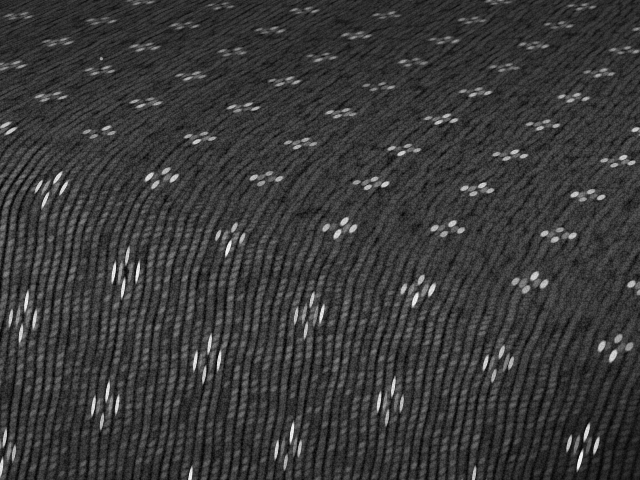
Reproduce this texture procedurally as a WebGL 2 fragment shader.

```glsl
#version 300 es
precision highp float;
uniform vec2 u_resolution;
out vec4 fragColor;

float hash(vec2 p) {
    vec3 q = fract(vec3(p.xyx) * 0.1031);
    q += dot(q, q.yzx + 33.33);
    return fract((q.x + q.y) * q.z);
}

// Cellular noise: distance to the nearest scattered point.
float cellular(vec2 p) {
    vec2 cell = floor(p);
    float nearest = 2.0;
    for (int y = -1; y <= 1; y++)
        for (int x = -1; x <= 1; x++) {
            vec2 c = cell + vec2(x, y);
            vec2 point = c + vec2(hash(c), hash(c + 71.7));
            nearest = min(nearest, length(point - p));
        }
    return nearest;
}

float smoothMin(float a, float b, float k) {
    float h = max(k - abs(a - b), 0.0) / k;
    return min(a, b) - h * h * k * 0.25;
}

// Cloth coordinates: x across the ribs, y along them, z how far over the fold.
vec3 drape(vec2 p) {
    float down = 1.0 - p.y;
    float backRow = 17.74 - 22.34 / (down - 0.057 * p.x + 0.9965);
    float frontRow = 2.0 + 3.84 * (down + 0.45 * p.x - 0.684);
    float backRib = (p.x - 0.484 + 1.875 * down) / (0.186 + 0.158 * down);
    float frontRib = (p.x + 0.15 * down + 0.0503) / 0.198;
    return vec3(smoothMin(backRib, frontRib, 0.9),
                smoothMin(backRow, frontRow, 1.0),
                smoothstep(-0.6, 0.8, backRow - frontRow));
}

// Four bright stitches in a diamond, with two dim ones inside.
float motif(vec2 cloth, float front, float blur) {
    vec2 cell = floor(cloth + 0.5);
    vec2 q = cloth - cell;
    q.y -= mix(0.1, 0.34, front) * q.x;
    float glow = 0.0;
    for (int i = 0; i < 6; i++) {
        float k = float(i);
        vec2 center = i < 4 ? vec2(0.125, 0.115) * vec2(cos(k * 1.5708), sin(k * 1.5708))
                            : vec2(0.062 * (2.0 * k - 9.0), 0.0);
        float wear = hash(cell * 3.1 + k * 17.3 + 40.0);
        center += 0.025 * (vec2(wear, hash(cell + k * 5.7 + 90.0)) - 0.5);
        vec2 size = vec2(mix(0.034, 0.019, front), 0.062 + 0.025 * wear);
        float stroke = 1.0 - smoothstep(0.65 - blur * 0.5, 1.25 + blur * 0.5, length((q - center) / size));
        glow = max(glow, stroke * (i < 4 ? 0.65 + 0.35 * wear : 0.2 + 0.25 * wear));
    }
    return glow;
}

void main() {
    vec2 p = gl_FragCoord.xy / u_resolution.y;
    vec3 cloth = drape(p);
    float front = cloth.z;
    float blur = smoothstep(0.65, 1.0, p.y);

    // Ribs with uneven tone and dark grooves
    float wobble = 0.012 * sin(cloth.y * 5.0 + cloth.x * 3.0) + 0.007 * sin(cloth.y * 13.0 - cloth.x * 8.0);
    float ribs = (cloth.x + wobble) * 10.0;
    float rib = floor(ribs);
    float across = fract(ribs) - 0.5;
    float ribTone = hash(vec2(rib + 50.0, 3.0));
    float groove = smoothstep(0.2, 0.5, abs(across));

    // Knitted loops along each rib
    float loops = cloth.y * 17.0 + 0.5 * mod(rib, 2.0);
    float along = fract(loops) - 0.5;
    float loopTone = hash(vec2(rib, floor(loops)) + 100.0);
    float loop = 1.0 - smoothstep(0.12, 0.5, length(vec2(across, along * 0.85)));

    // Long creases, pile and fine grain
    float crease = smoothstep(0.35, 0.85, cellular(vec2(cloth.x * 18.0, cloth.y * 3.5) + 200.0));
    float pile = cellular(p * 110.0) - 0.45;
    float grain = cellular(p * 250.0) - 0.45;

    float tone = 0.245 + 0.06 * (ribTone - 0.5);
    tone -= groove * mix(0.055, 0.13, front) * (0.5 + ribTone);
    tone += loop * loopTone * mix(0.03, 0.21, front);
    tone -= crease * mix(0.09, 0.06, front);
    tone -= (0.09 * pile + 0.15 * grain) * mix(1.0, 0.55, blur);

    // Light falls off to the far edge, the foot and the lower right corner
    tone *= 1.0 - 0.2 * blur;
    tone *= 1.0 - 0.2 * smoothstep(0.35, 0.0, p.y);
    tone *= 1.0 - 0.4 * smoothstep(0.9, 1.33, p.x) * smoothstep(0.45, 0.0, p.y);

    // Pale stitches and a little lint
    float stitch = motif(cloth.xy, front, blur);
    float pale = mix(mix(0.8, 0.96, front), 0.55, blur) - 0.15 * grain;
    tone = mix(tone, pale, stitch);
    vec2 lintCell = floor(p * 45.0);
    float lint = step(0.997, hash(lintCell + 11.0));
    tone += 0.45 * lint * (1.0 - smoothstep(0.08, 0.22, length(fract(p * 45.0) - 0.5)));

    fragColor = vec4(vec3(clamp(tone, 0.03, 0.95)), 1.0);
}
```
